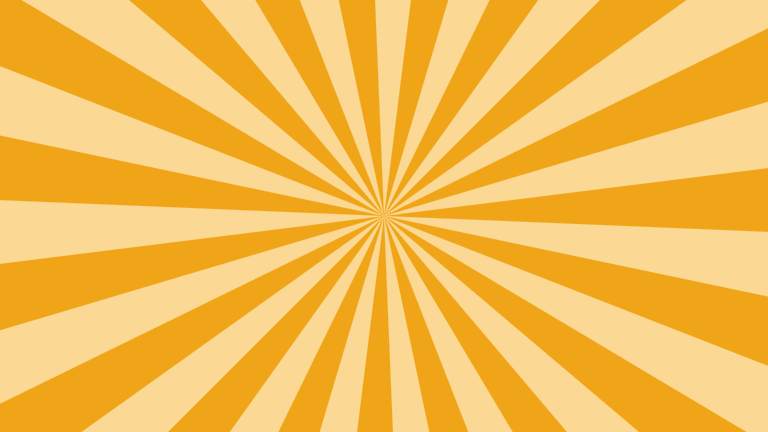
Write a Shadertoy shader that draws this background.

```glsl
// Sunburst of nineteen amber rays on cream, spreading from the canvas centre.

// Signed distance to the nearest ray edge, positive inside a ray.
float rayDistance(vec2 p, float rayCount, float phase) {
    float angle = atan(p.y, p.x);
    float toEdge = asin(clamp(cos(rayCount * angle - phase), -1.0, 1.0)) / rayCount;
    return length(p) * sin(toEdge);
}

void mainImage(out vec4 fragColor, in vec2 fragCoord) {
    // Centred position, in canvas heights
    vec2 p = (fragCoord - 0.5 * iResolution.xy) / iResolution.y;
    float pixel = 1.0 / iResolution.y;

    vec3 cream = vec3(0.984, 0.851, 0.580);
    vec3 amber = vec3(0.941, 0.647, 0.098);

    // Rays turned by an eighth of a period, with edges one pixel soft
    float dist = rayDistance(p, 19.0, radians(45.0));
    float coverage = clamp(dist / (1.2 * pixel) + 0.5, 0.0, 1.0);

    fragColor = vec4(mix(cream, amber, coverage), 1.0);
}
```
